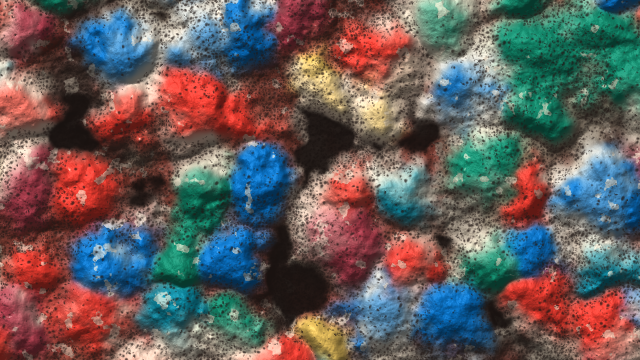
Write a WebGL 1 fragment shader that draws this texture.

```glsl
precision highp float;
// Knobbly porous rock, each knob dabbed with worn bright paint.
uniform vec2 u_resolution;

const float KNOB_SCALE = 5.0;    // knobs per canvas height
const float PORE_SCALE = 100.0;  // pores per canvas height
const float RELIEF = 0.14;       // depth of the knobs
const float GRAIN = 0.10;        // roughness of the surface
const float BLEND = 9.0;         // sharpness of the joins between knobs
const vec3 LIGHT = vec3(-0.25, 0.60, 0.76);

const vec3 RED = vec3(0.79, 0.20, 0.16);
const vec3 GREEN = vec3(0.06, 0.46, 0.36);
const vec3 BLUE = vec3(0.03, 0.38, 0.66);
const vec3 YELLOW = vec3(0.80, 0.66, 0.32);
const vec3 MAROON = vec3(0.58, 0.21, 0.26);
const vec3 TEAL = vec3(0.04, 0.45, 0.53);
const vec3 CHALK = vec3(0.82, 0.76, 0.68);
const vec3 TAUPE = vec3(0.62, 0.55, 0.47);
const vec3 RUST = vec3(0.62, 0.27, 0.22);
const vec3 UMBER = vec3(0.33, 0.25, 0.22);
const vec3 PORE = vec3(0.13, 0.095, 0.085);

float hash(vec2 p) {
  return fract(sin(dot(p, vec2(127.1, 311.7))) * 43758.5453);
}

vec2 hash2(vec2 p) {
  return vec2(hash(p), hash(p + 37.3));
}

float noise(vec2 p) {
  vec2 i = floor(p), f = fract(p);
  f = f * f * (3.0 - 2.0 * f);
  return mix(mix(hash(i), hash(i + vec2(1, 0)), f.x),
             mix(hash(i + vec2(0, 1)), hash(i + vec2(1, 1)), f.x), f.y);
}

float fbm(vec2 p) {
  float sum = 0.0, amp = 0.53;
  for (int i = 0; i < 4; i++) {
    sum += amp * noise(p);
    p = mat2(1.6, 1.2, -1.2, 1.6) * p + 5.7;
    amp *= 0.5;
  }
  return sum;
}

vec3 pickPaint(float k) {
  if (k < 0.34) return RED;
  if (k < 0.58) return GREEN;
  if (k < 0.75) return BLUE;
  if (k < 0.84) return YELLOW;
  if (k < 0.92) return MAROON;
  return TEAL;
}

// Paint colour in rgb, smoothly joined knob height in a
vec4 knobs(vec2 p, vec2 centre) {
  vec2 warp = vec2(fbm(p * 7.0), fbm(p * 7.0 + 19.0)) - 0.5;
  vec2 q = p * KNOB_SCALE + 0.85 * warp;
  vec2 outward = p - centre;
  float lean = 0.15 * smoothstep(0.1, 0.9, length(outward));
  outward /= length(outward) + 0.001;
  vec3 paint = vec3(0.0);
  float total = 0.0001;
  for (int j = -1; j <= 1; j++) {
    for (int i = -1; i <= 1; i++) {
      vec2 id = floor(q) + vec2(float(i), float(j));
      vec2 d = q - id - 0.5 - 0.7 * (hash2(id) - 0.5);
      d -= outward * dot(d, outward) * lean;
      float radius = mix(0.7, 0.97, hash(id + 71.0));
      float bump = 1.0 - smoothstep(0.08, 1.0, length(d) / radius);
      bump *= mix(0.75, 1.0, hash(id + 53.0));
      float weight = exp(BLEND * bump) - 1.0;
      paint += weight * pickPaint(hash(id + 11.0));
      total += weight;
    }
  }
  return vec4(paint / total, log(1.0 + total) / BLEND);
}

float surface(vec2 p, vec2 centre) {
  return knobs(p, centre).a + GRAIN * fbm(p * 38.0);
}

// Scattered round holes; density runs from 0 to 1
float pores(vec2 p, float scale, float density) {
  vec2 q = p * scale + 0.8 * noise(p * scale * 0.7);
  float soft = 0.8 * scale / u_resolution.y + 0.08;
  float mask = 0.0;
  for (int j = -1; j <= 1; j++) {
    for (int i = -1; i <= 1; i++) {
      vec2 id = floor(q) + vec2(float(i), float(j));
      float d = length(q - id - 0.5 - 0.7 * (hash2(id) - 0.5));
      float radius = mix(0.16, 0.44, hash(id + 5.0));
      float hole = 1.0 - smoothstep(radius - soft, radius + soft, d);
      mask = max(mask, hole * step(hash(id + 9.0), density));
    }
  }
  return mask;
}

void main() {
  vec2 p = gl_FragCoord.xy / u_resolution.y;
  vec2 centre = vec2(0.5 * u_resolution.x / u_resolution.y, 0.5);
  vec4 knob = knobs(p, centre);
  float height = knob.a;

  // Bare rock, then dusted paint, then worn chalky patches
  vec3 color = mix(UMBER, TAUPE, smoothstep(0.36, 0.6, fbm(p * 5.0 + 3.0)));
  color = mix(color, RUST, 0.85 * smoothstep(0.38, 0.56, fbm(p * 3.5 + 17.0)));
  float ragged = fbm(p * 22.0) - 0.5;
  color = mix(color, knob.rgb, smoothstep(0.12, 0.7, height + 0.35 * ragged));
  float flank = 1.0 - smoothstep(0.5, 0.95, height);
  float dust = smoothstep(0.42, 0.64, fbm(p * 5.5 + 41.0) + 0.2 * ragged);
  color = mix(color, CHALK, dust * mix(0.25, 0.85, flank));
  color = mix(color, CHALK, 0.6 * smoothstep(0.67, 0.73, fbm(p * 26.0 + 8.0)));

  // Light from above, with shade between the knobs
  float e = 0.003;
  float base = surface(p, centre);
  vec2 slope = vec2(surface(p + vec2(e, 0.0), centre),
                    surface(p + vec2(0.0, e), centre)) - base;
  vec3 normal = normalize(vec3(-slope * RELIEF / e, 1.0));
  float diffuse = max(dot(normal, normalize(LIGHT)), 0.0);
  color *= 0.48 + 0.76 * diffuse;
  color *= mix(0.62, 1.0, smoothstep(0.08, 0.5, height));
  color += 0.09 * pow(diffuse, 12.0);

  // Pores crowd the valleys and thin out on the tops
  float valley = 1.0 - smoothstep(0.2, 0.8, height);
  float density = clamp(0.05 + 0.5 * valley + 0.9 * (fbm(p * 5.0 + 29.0) - 0.5), 0.02, 0.7);
  float holes = max(pores(p, PORE_SCALE, density), 0.75 * pores(p + 3.1, PORE_SCALE * 1.6, density));
  color = mix(color, PORE, 0.72 * holes);
  float cavity = smoothstep(0.56, 0.62, fbm(p * 4.5 + 63.0)) * (1.0 - smoothstep(0.15, 0.3, height));
  color = mix(color, PORE * 0.7, 0.9 * cavity);
  gl_FragColor = vec4(clamp(color, 0.0, 1.0), 1.0);
}
```
